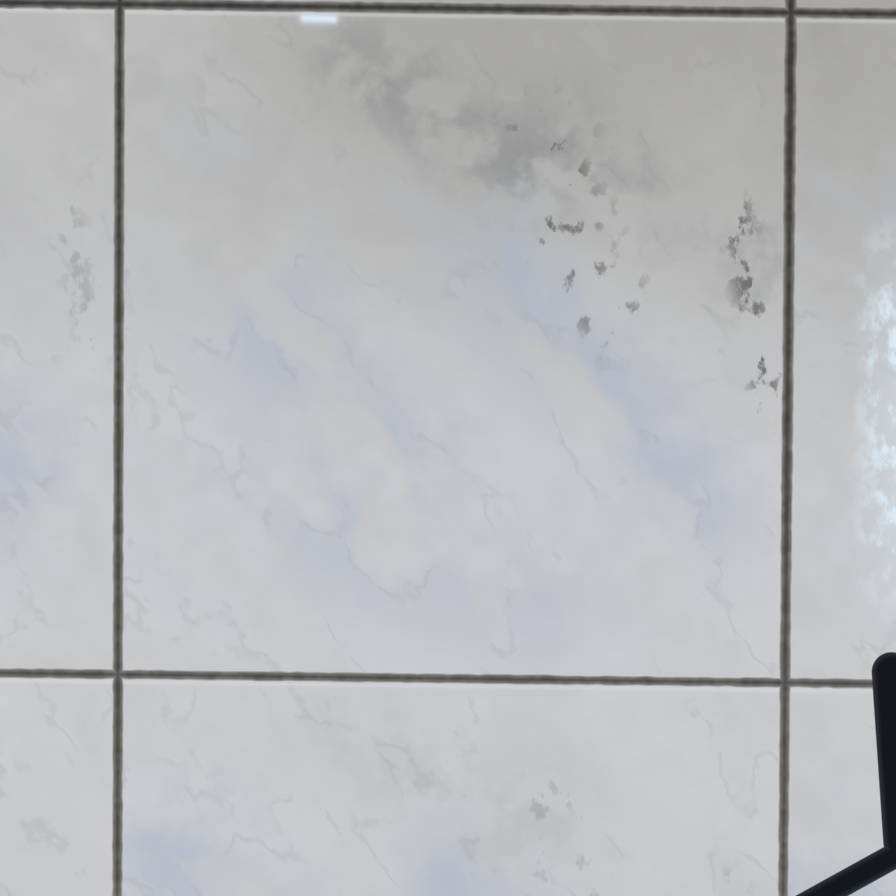
A Shadertoy shader for this texture:

```glsl
// Pale marble floor tiles, slightly skewed, with dark grout and a dark stand at the corner.
// A warped grid gives the tile cells; segment-shaped masks broken up by value noise
// give the diagonal blue clouds, grey stains and specks inside each cell.

const vec3 MARBLE_LIGHT = vec3(0.785, 0.790, 0.800);
const vec3 MARBLE_SHADE = vec3(0.665, 0.662, 0.650);
const vec3 CLOUD_BLUE   = vec3(0.675, 0.715, 0.785);
const vec3 STAIN_GREY   = vec3(0.520, 0.525, 0.530);
const vec3 SPECK_GREY   = vec3(0.360, 0.360, 0.360);
const vec3 GROUT_LIGHT  = vec3(0.460, 0.455, 0.440);
const vec3 GROUT_DARK   = vec3(0.250, 0.245, 0.235);
const vec3 GLARE        = vec3(0.860, 0.920, 0.960);
const vec3 STAND_DARK   = vec3(0.080, 0.090, 0.115);
const vec2 PITCH        = vec2(0.746, 0.748);

float hash(vec2 p) {
    vec3 q = fract(p.xyx * 0.1031);
    q += dot(q, q.yzx + 33.33);
    return fract((q.x + q.y) * q.z);
}

float noise(vec2 p) {
    vec2 i = floor(p), f = fract(p);
    f = f * f * (3.0 - 2.0 * f);
    return mix(mix(hash(i), hash(i + vec2(1, 0)), f.x),
               mix(hash(i + vec2(0, 1)), hash(i + vec2(1, 1)), f.x), f.y);
}

float fbm(vec2 p) {
    float sum = 0.0, amp = 0.5;
    for (int i = 0; i < 5; i++) {
        sum += amp * noise(p);
        p = mat2(1.6, 1.2, -1.2, 1.6) * p + 7.3;
        amp *= 0.5;
    }
    return sum;
}

float segment(vec2 p, vec2 a, vec2 b) {
    vec2 d = b - a;
    return length(p - a - d * clamp(dot(p - a, d) / dot(d, d), 0.0, 1.0));
}

// Soft mask around a segment
float streak(vec2 p, vec2 a, vec2 b, float radius) {
    float d = segment(p, a, b) / radius;
    return exp(-d * d);
}

// Grid coordinates with the mild perspective skew of the floor
vec2 tileGrid(vec2 p) {
    return vec2((p.x - 0.131 - 0.0025 * p.y) / (0.743 + 0.0065 * p.y),
                (p.y - 0.249 + 0.0125 * p.x) / PITCH.y);
}

vec3 marble(vec2 p, vec2 cell, vec2 f) {
    float home = step(abs(cell.x) + abs(cell.y), 0.5);
    vec2 seed = cell * 17.0 + 40.0;
    vec2 along = mat2(0.64, 0.77, -0.77, 0.64) * (f - 0.5);
    float cloud = fbm(vec2(along.x * 6.0, along.y * 11.0) + seed);
    float fine = fbm(f * 24.0 + seed);
    vec2 w = f + 0.10 * (vec2(cloud, fine) - 0.5);

    // Light falls off towards the top and the upper right
    float shade = smoothstep(0.42, 1.02, p.y) * mix(0.45, 1.0, smoothstep(0.05, 0.6, p.x));
    vec3 col = mix(MARBLE_LIGHT, MARBLE_SHADE, shade);
    col += 0.035 * (cloud - 0.5) + 0.035 * (fine - 0.5);

    // Blue clouds in two diagonal bands
    float bands = streak(w, vec2(0.09, 0.70), vec2(0.42, 0.30), 0.10)
                + streak(w, vec2(0.52, 0.68), vec2(0.87, 0.26), 0.085)
                + 0.6 * streak(w, vec2(0.14, 0.24), vec2(0.64, 0.10), 0.10);
    float blue = min(bands, 1.0) * smoothstep(0.28, 0.62, cloud);
    col = mix(col, CLOUD_BLUE, 0.65 * blue);

    // Grey stains and thin veins
    float stain = streak(w, vec2(0.34, 0.93), vec2(0.60, 0.77), 0.08)
                + 0.5 * streak(w, vec2(0.66, 0.84), vec2(0.98, 0.62), 0.09);
    col = mix(col, STAIN_GREY, stain * (0.15 + 0.35 * home) * smoothstep(0.3, 0.7, fine));
    float vein = 1.0 - smoothstep(0.0, 0.035, abs(cloud - 0.5));
    col = mix(col, STAIN_GREY, 0.13 * vein * smoothstep(0.4, 0.65, fine));

    // Dark pits gathered along two short trails
    float trail = streak(w, vec2(0.62, 0.80), vec2(0.75, 0.54), 0.055)
                + streak(f, vec2(0.92, 0.70), vec2(0.975, 0.40), 0.025);
    float pits = smoothstep(0.58, 0.72, fbm(f * vec2(46.0, 34.0) + seed + 9.0));
    return mix(col, SPECK_GREY, min(trail, 1.0) * pits * (0.2 + 0.55 * home));
}

void mainImage(out vec4 fragColor, in vec2 fragCoord) {
    vec2 p = fragCoord / iResolution.xy;
    float aa = 1.0 / min(iResolution.x, iResolution.y);
    vec2 g = tileGrid(p);
    vec2 cell = floor(g);
    vec3 col = marble(p, cell, g - cell);

    // Window glare on the right tile and at the upper edge
    float ripple = fbm(p * vec2(70.0, 45.0));
    float glare = smoothstep(0.945, 1.0, p.x + 0.03 * (ripple - 0.5))
                * smoothstep(0.28, 0.42, p.y) * (1.0 - smoothstep(0.62, 0.80, p.y));
    col = mix(col, GLARE, glare * (0.3 + 0.7 * smoothstep(0.4, 0.65, ripple)));
    col = mix(col, GLARE, streak(p, vec2(0.340, 0.980), vec2(0.372, 0.979), 0.006));

    // Grout joints with a dark core and a bright bevel below each row
    vec2 joint = (g - round(g)) * PITCH;
    vec2 halfWidth = vec2(0.0048 + 0.0012 * p.x * p.y, 0.0040 + 0.0012 * p.y);
    vec2 edge = abs(joint) - halfWidth + 0.0012 * (noise(p * 90.0) - 0.5);
    float bevel = exp(-pow((joint.y + 0.0085) / 0.0025, 2.0));
    col = mix(col, vec3(0.85, 0.86, 0.88), 0.45 * bevel);
    float d = min(edge.x, edge.y);
    float core = 1.0 - smoothstep(-0.005, 0.0, d);
    vec3 grout = mix(GROUT_LIGHT, GROUT_DARK, core * (0.6 + 0.4 * p.y));
    grout += 0.06 * (noise(p * 160.0) - 0.5);
    col = mix(col, grout, 1.0 - smoothstep(-aa, aa + 0.001, d));

    // Dark stand: an upright post and a slanted foot
    float post = segment(p, vec2(0.995, 0.250), vec2(1.008, 0.060)) - 0.022;
    float foot = segment(p, vec2(0.895, -0.012), vec2(1.000, 0.046)) - 0.014;
    float stand = min(post, foot);
    vec3 standCol = STAND_DARK + 0.10 * smoothstep(-0.008, 0.0, stand);
    col = mix(col, standCol, 1.0 - smoothstep(-aa, aa, stand));

    fragColor = vec4(clamp(col, 0.0, 1.0), 1.0);
}
```
